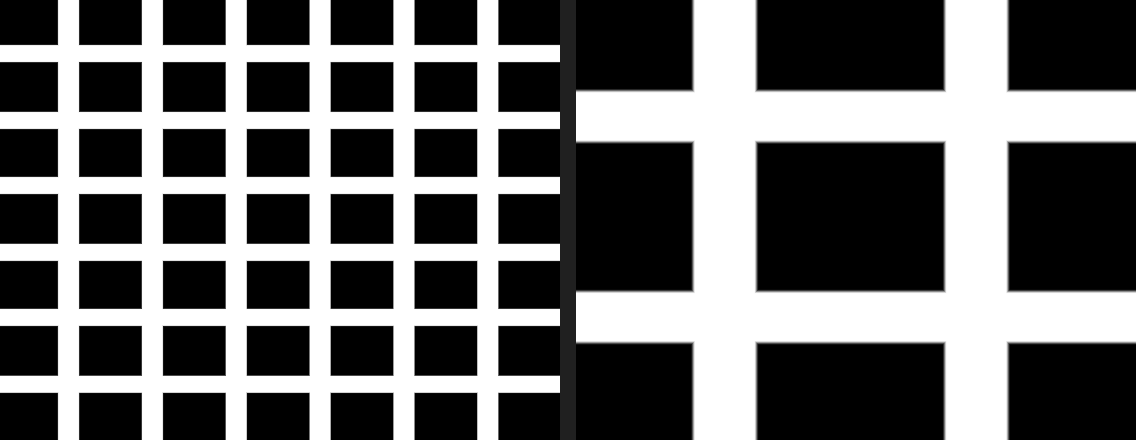
Left: the whole. Right: its middle third, enlarged.
Reproduce this pattern procedurally as a Shadertoy shader.

```glsl
// Bar layout as fractions of the canvas, measured from the top left
#define BAR_PERIOD vec2(0.14974, 0.14992)
#define BAR_WIDTH vec2(0.0378, 0.0390)
#define FIRST_BAR vec2(0.1224, 0.1217)
#define ODD_ROW_SHIFT 0.0021
#define EDGE_SOFTNESS 0.0036
#define TILE_COLOR vec3(0.0)
#define BAR_COLOR vec3(1.0)

// Signed distance to the nearest vertical (x) and horizontal (y) bar
vec2 barDistance(vec2 p) {
    vec2 index = round((p - FIRST_BAR) / BAR_PERIOD);
    vec2 center = FIRST_BAR + index * BAR_PERIOD;
    // Every second row sits slightly lower
    center.y += ODD_ROW_SHIFT * mod(index.y, 2.0);
    return abs(p - center) - 0.5 * BAR_WIDTH;
}

void mainImage(out vec4 fragColor, in vec2 fragCoord) {
    vec2 p = fragCoord / iResolution.xy;
    p.y = 1.0 - p.y;

    // Scale distances to canvas heights so both edge directions blur equally
    vec2 bars = barDistance(p) * vec2(iResolution.x / iResolution.y, 1.0);
    float gridDistance = min(bars.x, bars.y);

    // Soft edge, never narrower than one pixel
    float halfEdge = 0.5 * max(EDGE_SOFTNESS, 1.0 / iResolution.y);
    float bar = 1.0 - smoothstep(-halfEdge, halfEdge, gridDistance);

    fragColor = vec4(mix(TILE_COLOR, BAR_COLOR, bar), 1.0);
}
```
